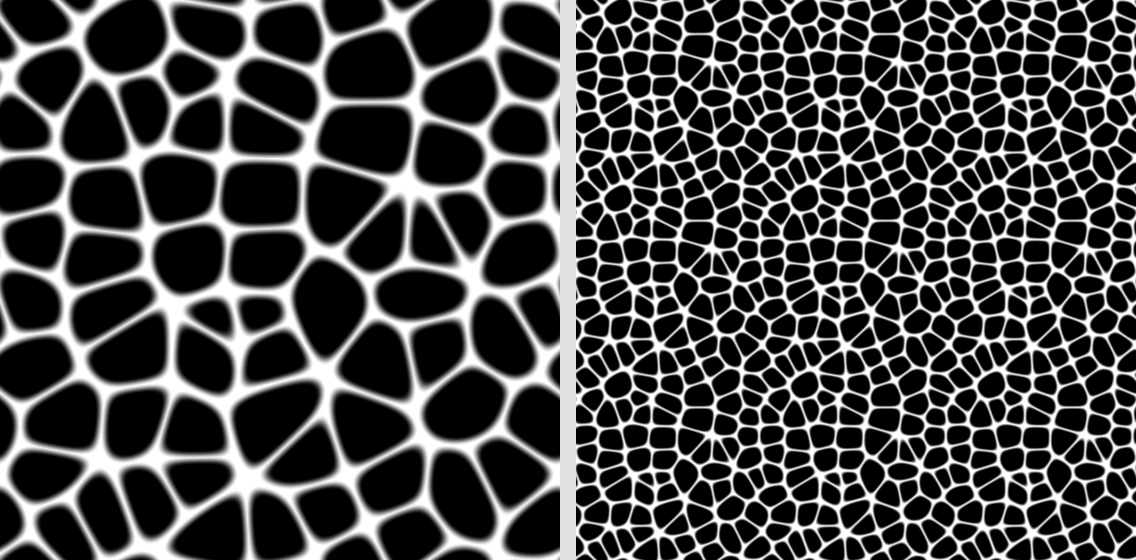
Left, the tile; right, the same tile 3 across and 3 down.
A WebGL 1 fragment shader for this pattern:

```glsl
precision highp float;
uniform vec2 u_resolution;

#define GRID vec2(7.0, 10.0)   // cells across and up, whole numbers so it wraps
#define JITTER 0.88            // scatter of the cell seeds
#define ROUNDING 92.0          // higher gives sharper cell corners
#define WALL_CORE -0.003       // wall distance where white is reached
#define WALL_RIM 0.0124        // wall distance where black is reached
#define WALL_COLOR vec3(1.0)
#define CELL_COLOR vec3(0.0)

vec2 hash2(vec2 p) {
  vec3 q = fract(p.xyx * vec3(0.1031, 0.1030, 0.0973) + 0.137);
  q += dot(q, q.yzx + 33.33);
  return fract((q.xx + q.yz) * q.zy);
}

// Seed position of a grid cell in canvas units, repeating over the canvas
vec2 seedPoint(vec2 cell) {
  vec2 offset = hash2(mod(cell, GRID) + 3.0) - 0.5;
  return (cell + 0.5 + JITTER * offset) / GRID;
}

// Distance to the Voronoi walls, blended so that corners become round
float wallDistance(vec2 uv) {
  vec2 home = floor(uv * GRID);
  vec2 nearestCell = home;
  vec2 nearest = vec2(0.0);
  float best = 1e3;

  // Nearest seed
  for (int j = -2; j <= 2; j++) {
    for (int i = -2; i <= 2; i++) {
      vec2 cell = home + vec2(float(i), float(j));
      vec2 toSeed = seedPoint(cell) - uv;
      float d = dot(toSeed, toSeed);
      if (d < best) {
        best = d;
        nearest = toSeed;
        nearestCell = cell;
      }
    }
  }

  // Soft minimum over the bisectors to the surrounding seeds
  float sum = 0.0;
  for (int j = -2; j <= 2; j++) {
    for (int i = -2; i <= 2; i++) {
      if (i == 0 && j == 0) continue;
      vec2 toSeed = seedPoint(nearestCell + vec2(float(i), float(j))) - uv;
      vec2 axis = normalize(toSeed - nearest);
      sum += exp(-ROUNDING * dot(0.5 * (toSeed + nearest), axis));
    }
  }
  return -log(max(sum, 1e-20)) / ROUNDING;
}

void main() {
  vec2 uv = gl_FragCoord.xy / u_resolution;
  float cellMask = smoothstep(WALL_CORE, WALL_RIM, wallDistance(uv));
  gl_FragColor = vec4(mix(WALL_COLOR, CELL_COLOR, cellMask), 1.0);
}
```
